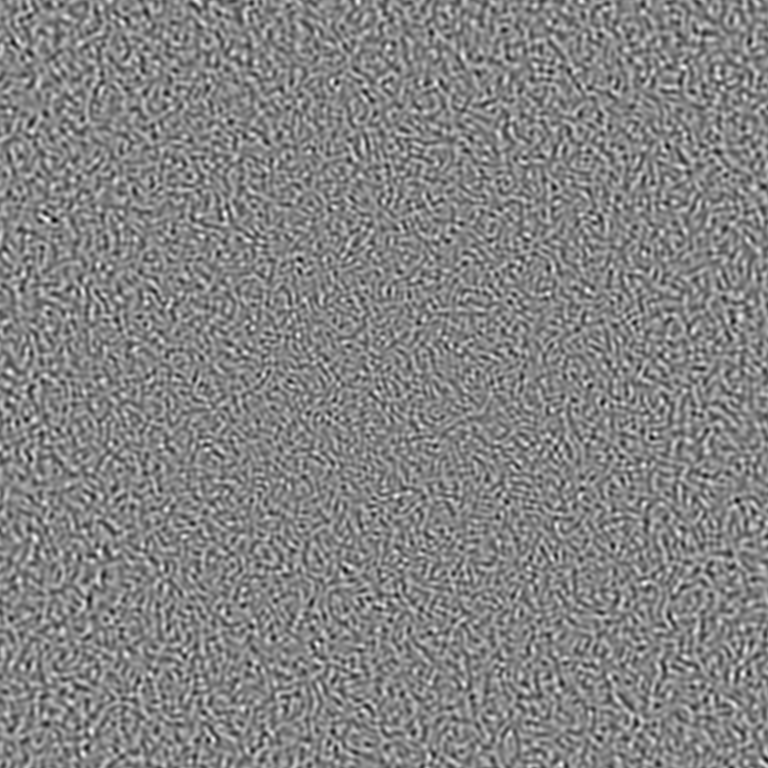
A three.js fragment shader for this texture:

```glsl
// Fine grey embossed grain: two crossing sets of short ripples that form small blobs.
varying vec2 vUv;

#define CELLS 46.0          // noise cells across the canvas
#define WAVES 6             // wavelets per cell, half of them for each set
#define FREQ_CENTER 83.0    // ripples across the canvas, in the middle
#define FREQ_RIM 66.0       // ripples across the canvas, at the corners
#define FREQ_SPREAD 0.6     // relative variation of the ripple frequency
#define ANGLE_CENTER 0.785  // direction of the first set, in the middle
#define ANGLE_RIM 0.2       // direction of the first set, at the corners
#define ANGLE_SPREAD 1.3    // variation of the ripple direction
#define CROSS_STRENGTH 0.75 // strength of the second set
#define MEAN_GREY 0.515
#define CONTRAST_CENTER 0.098
#define CONTRAST_RIM 0.110

const float PI = 3.14159265;

vec3 hash3(vec3 p) {
  p = fract(p * vec3(0.1031, 0.1030, 0.0973));
  p += dot(p, p.yxz + 33.33);
  return fract((p.xxy + p.yxx) * p.zyx);
}

// 0 in the centre, 1 at the corners
float rimAmount(vec2 uv) {
  return smoothstep(0.0, 0.7, length(uv - 0.5));
}

// One windowed ripple; offset is measured in cells from its middle
float wavelet(vec2 offset, float rim, float crossing, vec3 rnd, float jitter) {
  float window = max(1.0 - dot(offset, offset), 0.0);
  float angle = mix(ANGLE_CENTER, ANGLE_RIM, rim) + crossing * PI * 0.5;
  angle += ANGLE_SPREAD * (rnd.x + jitter - 1.0);
  vec2 dir = vec2(cos(angle), sin(angle));

  float freq = mix(FREQ_CENTER, FREQ_RIM, rim);
  freq *= 1.0 + FREQ_SPREAD * (rnd.y - 0.5);
  float phase = 2.0 * PI * (dot(offset, dir) * freq / CELLS + rnd.z);
  float strength = mix(1.0, CROSS_STRENGTH, crossing);
  return strength * window * window * window * cos(phase);
}

// Sum of the wavelets scattered in the neighbouring cells
float grain(vec2 uv) {
  vec2 p = uv * CELLS;
  vec2 home = floor(p);
  float sum = 0.0;
  for (int y = -1; y <= 1; y++) {
    for (int x = -1; x <= 1; x++) {
      vec2 cell = home + vec2(float(x), float(y));
      for (int i = 0; i < WAVES; i++) {
        vec3 seed = vec3(cell + 17.0, float(i) * 7.0 + 3.0);
        vec3 place = hash3(seed);
        vec2 middle = cell + place.xy;
        float crossing = mod(float(i), 2.0);
        float rim = rimAmount(middle / CELLS);
        sum += wavelet(p - middle, rim, crossing, hash3(seed + 101.0), place.z);
      }
    }
  }
  return sum;
}

void main() {
  float contrast = mix(CONTRAST_CENTER, CONTRAST_RIM, rimAmount(vUv));
  float grey = MEAN_GREY + contrast * grain(vUv);
  gl_FragColor = vec4(vec3(clamp(grey, 0.0, 1.0)), 1.0);
}
```
